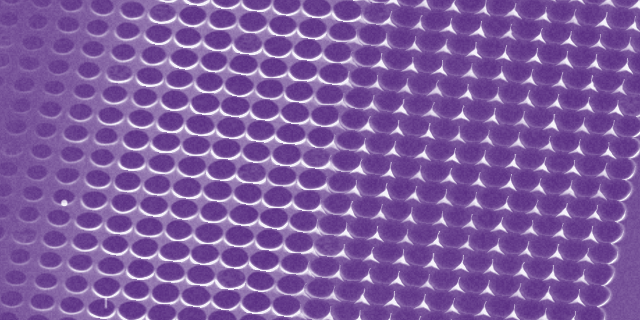
Reproduce this pattern procedurally as a WebGL 1 fragment shader.

```glsl
precision highp float;
uniform vec2 u_resolution;

float hash(vec2 p) {
  vec3 q = fract(p.xyx * vec3(0.1031, 0.103, 0.0973));
  q += dot(q, q.yzx + 33.33);
  return fract((q.x + q.y) * q.z);
}

float noise(vec2 p) {
  vec2 i = floor(p), f = fract(p);
  f = f * f * (3.0 - 2.0 * f);
  return mix(mix(hash(i), hash(i + vec2(1.0, 0.0)), f.x),
             mix(hash(i + vec2(0.0, 1.0)), hash(i + 1.0), f.x), f.y);
}

// Arrowhead shard: curved sides rising to a tip, notched base
float spike(vec2 q, float seed) {
  float h = clamp((q.y + 0.22) / 0.52, 0.0, 1.0);
  float side = 0.27 * pow(1.0 - h, 1.7) + 0.012 - abs(q.x);
  float base = q.y + 0.24 - 0.13 * (1.0 - abs(q.x) / 0.25);
  float body = smoothstep(-0.03, 0.05, side) * smoothstep(-0.05, 0.07, base);
  float shade = 0.62 + 0.25 * smoothstep(-0.1, 0.08, q.x) + 0.6 * q.y;
  return body * shade * (0.75 + 0.45 * seed);
}

void main() {
  vec2 s = gl_FragCoord.xy / u_resolution.y;

  // Tilted, foreshortened lattice with slightly uneven cells
  vec2 g = s - vec2(0.815, 0.591);
  vec2 l = vec2(dot(g, vec2(10.42, -2.13)), dot(g, vec2(1.55, 14.86)));
  l += 0.07 * (vec2(noise(s * 24.0), noise(s * 24.0 + 50.0)) - 0.5);
  vec2 cell = floor(l + 0.5);
  vec2 p = l - cell;
  float seed = hash(cell + 70.0);
  float col = l.x;

  // Zones across the columns: faint pits, bright rims, isolated spikes
  float pitted = smoothstep(-11.0, -4.0, col);
  float rimmed = smoothstep(-8.5, -2.5, col) * (1.0 - smoothstep(0.8, 4.5, col));
  float spiked = smoothstep(0.8, 4.0, col);

  // Pits and the web between them
  float radius = mix(0.34, 0.475, smoothstep(-9.0, -1.0, col)) + 0.025 * (seed - 0.5);
  float d = length(p) - radius;
  float inside = 1.0 - smoothstep(-0.07, 0.04, d);
  float low = smoothstep(0.12, -0.42, p.y);
  float web = 0.05 + 0.23 * rimmed - 0.03 * spiked;
  float pit = mix(0.0, -0.09, pitted) + 0.06 * spiked * smoothstep(-0.25, 0.0, d);
  pit += 0.14 * step(0.95, seed) * noise(l * 9.0);
  float t = mix(web, pit, inside);

  // Bright lower crescents with a soft glow
  float strength = (0.09 + 0.75 * rimmed) * (0.7 + 0.5 * seed);
  strength *= 0.8 + 0.4 * noise(l * 5.0);
  float crescent = exp(-pow((d - 0.01) / 0.055, 2.0)) + 0.28 * exp(-pow(d / 0.13, 2.0));
  t += strength * low * crescent;

  // Spikes at the corners between pits
  vec2 corner = l - vec2(0.45, -0.32);
  vec2 spikeCell = floor(corner + 0.5);
  vec2 q = corner - spikeCell;
  q.x += 0.05 * (noise(l * 6.0) - 0.5);
  t += spiked * 1.05 * spike(q, hash(spikeCell + 20.0));
  t += spiked * 0.14 * exp(-dot(q, q) * 22.0);

  // Stray particle and drip
  float particle = length(s - vec2(0.201, 0.366));
  t += 0.9 * (1.0 - smoothstep(0.006, 0.013, particle));
  vec2 drip = abs(s - vec2(0.331, 0.054));
  t += 0.55 * (1.0 - smoothstep(0.002, 0.006, drip.x)) * (1.0 - smoothstep(0.012, 0.022, drip.y));

  // Scalloped right border and the flat ground beyond
  float border = 12.0 + 0.45 * sqrt(1.0 - 3.4 * p.y * p.y);
  float beyond = col - border;
  t = mix(t, 0.045, smoothstep(-0.04, 0.04, beyond));
  t += (0.3 + 0.45 * low) * exp(-pow(beyond / 0.075, 2.0));

  // Broad tone and fine grain
  t += 0.035 * (noise(s * 5.0) - 0.5);
  t += 0.11 * (noise(s * 230.0) - 0.5) + 0.05 * (noise(s * 110.0 + 9.0) - 0.5);

  vec3 violet = vec3(0.44, 0.29, 0.58), pale = vec3(0.96, 0.95, 0.98);
  gl_FragColor = vec4(mix(violet, pale, clamp(t, -0.16, 1.0)), 1.0);
}
```
